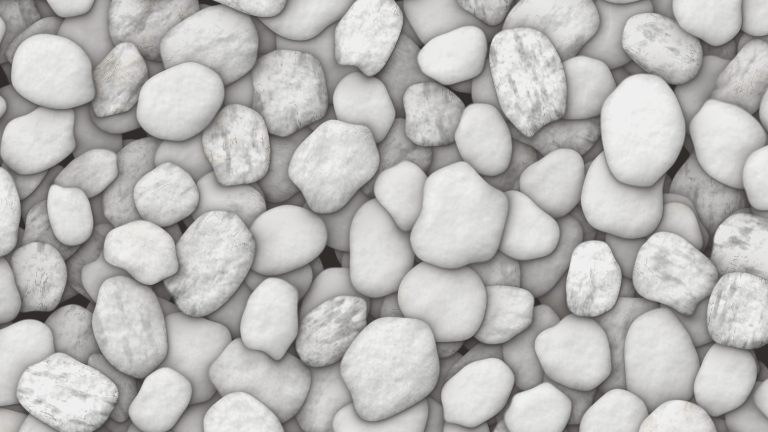
Give the GLSL for this texture, as a WebGL 1 fragment shader.

```glsl
precision highp float;
uniform vec2 u_resolution;

#define STEP 0.170
#define LAYERS 12
#define JITTER 0.12
#define MIN_RADIUS 0.072
#define MAX_RADIUS 0.124
#define LUMPINESS 0.32
#define GAP_COLOR vec3(0.19, 0.175, 0.17)
#define STONE_COLOR vec3(1.0, 0.998, 0.995)
#define STAIN_COLOR vec3(0.95, 0.93, 0.90)
#define LIGHT vec3(-0.31, 0.53, 0.79)
#define CONTACT_SHADOW 0.60
#define SOFT_SHADOW 0.20

vec3 hash3(vec3 p) {
  p = fract(p * vec3(0.1031, 0.1030, 0.0973));
  p += dot(p, p.yxz + 33.33);
  return fract((p.xxy + p.yxx) * p.zyx);
}

float noise(vec2 p) {
  vec2 i = floor(p), f = fract(p);
  f = f * f * (3.0 - 2.0 * f);
  float a = hash3(vec3(i, 7.0)).x;
  float b = hash3(vec3(i + vec2(1.0, 0.0), 7.0)).x;
  float c = hash3(vec3(i + vec2(0.0, 1.0), 7.0)).x;
  float d = hash3(vec3(i + 1.0, 7.0)).x;
  return mix(mix(a, b, f.x), mix(c, d, f.x), f.y);
}

float fbm(vec2 p) {
  float sum = 0.0, amp = 0.53;
  for (int i = 0; i < 4; i++) {
    sum += amp * noise(p);
    p = mat2(1.6, 1.2, -1.2, 1.6) * p + 5.3;
    amp *= 0.5;
  }
  return sum;
}

mat2 rotation(float a) {
  return mat2(cos(a), sin(a), -sin(a), cos(a));
}

// Lumpy superellipse: returns distance, gives radial position and local frame
float pebble(vec2 p, vec3 shape, vec2 seed, out float r, out vec2 q, out vec2 radii, out mat2 turn) {
  float major = mix(MIN_RADIUS, MAX_RADIUS, shape.x);
  radii = major * vec2(1.0, mix(0.66, 0.94, shape.y));
  turn = rotation(shape.z * 6.2832);
  q = turn * p / radii;
  vec2 e = pow(abs(q) + 0.0001, vec2(2.3));
  r = pow(e.x + e.y, 1.0 / 2.3) + (noise(q * 1.5 + seed) - 0.5) * LUMPINESS;
  return (r - 1.0) * radii.y;
}

// Shaded stone surface with dents, bumps, veins, pits and stains
vec3 stoneColor(vec2 local, vec2 normal, vec2 localLight, float r, vec3 kind, vec2 seed) {
  float rim = clamp(r, 0.0, 1.0);
  vec2 slope = normal * 0.92 * pow(rim, 3.0);
  float diffuse = dot(vec3(slope, sqrt(1.0 - dot(slope, slope))), LIGHT);
  float rough = smoothstep(0.3, 1.0, kind.x);
  vec2 s = local * 24.0 + seed;
  float grain = fbm(s);
  float bump = grain - fbm(s + localLight * 0.2);
  float strata = fbm(local * vec2(16.0, 48.0) + seed + 9.0);
  float vein = smoothstep(0.93, 1.0, 1.0 - abs(2.0 * strata - 1.0)) * smoothstep(0.5, 0.7, grain);
  float pits = smoothstep(0.72, 0.95, noise(local * 130.0 + seed));
  float speckle = noise(local * 230.0 + seed) - 0.5;
  float tone = 0.70 + 0.285 * diffuse;
  tone *= mix(0.95, 1.01, kind.y) * (1.0 - 0.14 * pow(rim, 10.0));
  tone += bump * mix(0.20, 0.60, rough) + speckle * mix(0.02, 0.06, rough);
  tone -= rough * (0.16 * vein + 0.07 * pits + 0.20 * smoothstep(0.52, 0.8, strata));
  float stain = smoothstep(0.75, 1.0, kind.z) * smoothstep(0.45, 0.75, grain);
  return min(tone, 0.94) * mix(STONE_COLOR, STAIN_COLOR, stain);
}

void main() {
  vec2 p = gl_FragCoord.xy / u_resolution.y;
  float edge = 0.9 / u_resolution.y;
  vec3 color = GAP_COLOR;

  // Paint interleaved sparse lattices from the bottom of the pile upwards
  for (int k = 0; k < LAYERS; k++) {
    float layer = float(k);
    float pile = floor(layer / 4.0);
    vec2 shift = 0.5 * vec2(mod(layer, 2.0), mod(floor(layer / 2.0), 2.0)) + pile * 0.23;
    mat2 spin = rotation(1.45 - 0.55 * pile);
    vec2 base = floor(spin * p / (2.0 * STEP) - shift - 0.5);

    float nearest = 10.0, r = 2.0;
    vec2 local = vec2(0.0), normal = vec2(0.0), localLight = vec2(0.0), seed = vec2(0.0);
    vec3 kind = vec3(0.0);
    for (int j = 0; j < 4; j++) {
      vec2 cell = base + vec2(mod(float(j), 2.0), floor(float(j) / 2.0));
      vec3 id = vec3(cell + 40.0, layer * 7.0 + 3.0);
      vec3 place = hash3(id), shape = hash3(id + 71.0);
      vec2 center = (cell + 0.5 + shift + (place.xy - 0.5) * 2.0 * JITTER) * 2.0 * STEP * spin;
      float radial;
      vec2 q, radii;
      mat2 turn;
      float d = pebble(p - center, shape, place.xy * 50.0 + 20.0, radial, q, radii, turn);
      if (d < nearest) {
        nearest = d;
        r = radial;
        local = q * radii;
        normal = normalize(q / radii + 0.0001) * turn;
        localLight = turn * normalize(LIGHT.xy);
        seed = place.xy * 50.0 + 20.0;
        kind = hash3(id + 133.0);
      }
    }

    // Occlusion cast on the stones below, longer away from the light
    float reach = max(nearest + 0.004 * (1.0 + dot(normal, normalize(LIGHT.xy))), 0.0);
    float shadow = CONTACT_SHADOW * exp(-reach / 0.009) + SOFT_SHADOW * exp(-reach / 0.03);
    color = mix(color, GAP_COLOR, shadow);
    if (nearest < edge) {
      vec3 stone = stoneColor(local, normal, localLight, r, kind, seed) * mix(0.95, 1.0, layer / 11.0);
      color = mix(color, stone, smoothstep(edge, -edge, nearest));
    }
  }
  gl_FragColor = vec4(color, 1.0);
}
```
